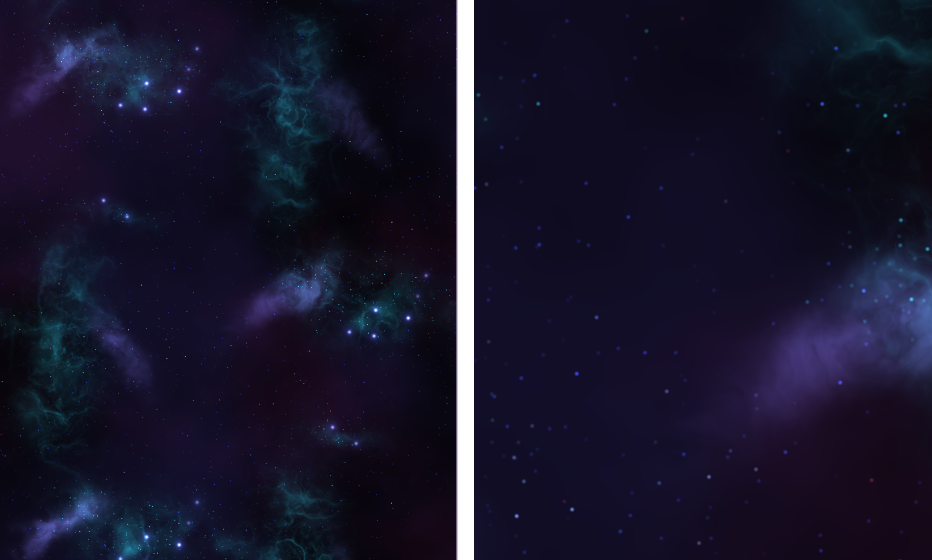
Left: the whole. Right: its middle third, enlarged.
Reproduce this texture procedurally as a Shadertoy shader.

```glsl
#define TILE vec2(0.818, 0.81)
#define ANCHOR vec2(0.237, 0.828)
#define NIGHT vec3(0.018, 0.014, 0.034)
#define INDIGO vec3(0.074, 0.058, 0.165)
#define MAROON vec3(0.055, 0.006, 0.025)
#define TEAL vec3(0.07, 0.40, 0.43)
#define VIOLET vec3(0.27, 0.26, 0.52)
#define STAR_BLUE vec3(0.16, 0.24, 0.85)
#define VEIN_SCALE 21.0
#define STAR_RADIUS 0.0019
#define EDGE_WIDTH 0.003

float hash(vec2 p) {
    vec3 q = fract(vec3(p.xyx) * 0.1031);
    q += dot(q, q.yzx + 33.33);
    return fract((q.x + q.y) * q.z);
}

float noise(vec2 p) {
    vec2 i = floor(p), f = fract(p);
    f = f * f * (3.0 - 2.0 * f);
    return mix(mix(hash(i), hash(i + vec2(1, 0)), f.x),
               mix(hash(i + vec2(0, 1)), hash(i + vec2(1, 1)), f.x), f.y);
}

mat2 turn(float a) {
    return mat2(cos(a), sin(a), -sin(a), cos(a));
}

float fbm(vec2 p) {
    float sum = 0.0, amp = 0.5;
    for (int i = 0; i < 5; i++) {
        sum += amp * noise(p);
        p = turn(0.65) * p * 2.03 + 17.3;
        amp *= 0.5;
    }
    return sum / 0.97;
}

vec2 fbm2(vec2 p) {
    return vec2(fbm(p), fbm(p + 41.7)) - 0.5;
}

// Thin branching filaments from warped, ridged noise
float veins(vec2 p) {
    p = p * VEIN_SCALE + 1.5 * fbm2(p * VEIN_SCALE);
    float sum = 0.0, amp = 0.6, weight = 1.0;
    for (int i = 0; i < 4; i++) {
        float ridge = pow(1.0 - abs(2.0 * noise(p) - 1.0), 5.0);
        sum += amp * ridge * weight;
        weight = 0.35 + 0.65 * ridge;
        p = turn(0.8) * p * 1.95 + 9.1;
        amp *= 0.72;
    }
    return sum;
}

// Offset to the nearest point of a half-drop lattice
vec2 nearest(vec2 p) {
    vec2 a = (fract(p / TILE + 0.5) - 0.5) * TILE;
    vec2 b = (fract(p / TILE) - 0.5) * TILE;
    return dot(a, a) < dot(b, b) ? a : b;
}

float blob(vec2 p, vec2 center, vec2 size, float angle) {
    vec2 d = turn(-angle) * nearest(p - center) / size;
    return exp(-dot(d, d));
}

// Scattered pinpoint stars, one candidate per cell
vec3 starDust(vec2 p, float cells, float density) {
    vec2 id = floor(p * cells);
    vec2 jitter = 0.2 + 0.6 * vec2(hash(id + 3.1), hash(id + 8.7));
    float d = length(p - (id + jitter) / cells);
    float glow = 1.0 - smoothstep(0.0, STAR_RADIUS, d);
    float power = pow(hash(id + 21.4), 3.0) * 0.85 + 0.15;
    float kind = hash(id + 55.2);
    vec3 tint = kind > 0.94 ? vec3(0.6, 0.2, 0.25)
              : mix(STAR_BLUE, vec3(0.45, 0.6, 0.8), smoothstep(0.65, 0.9, kind));
    return tint * glow * power * step(hash(id + 70.9), density);
}

void mainImage(out vec4 fragColor, in vec2 fragCoord) {
    vec2 p = fragCoord / iResolution.y;
    vec2 q = p - ANCHOR;
    vec2 w = q + 0.06 * fbm2(p * 9.0) + 0.025 * fbm2(p * 30.0);

    // Dark sky with indigo and maroon haze
    float haze = smoothstep(0.2, 0.8, fbm(p * 3.2 + 4.0));
    vec3 color = mix(NIGHT, INDIGO, haze);
    color += MAROON * smoothstep(0.45, 0.8, fbm(p * 3.6 + 30.0));

    // Cloud masks
    float cloud = 0.75 * blob(w, vec2(0.015, 0.035), vec2(0.09, 0.055), 0.0)
                + 0.8 * blob(w, vec2(-0.09, 0.087), vec2(0.05, 0.035), 0.3)
                + 0.55 * blob(w, vec2(-0.04, -0.207), vec2(0.06, 0.02), -0.1)
                + 0.4 * blob(w, vec2(0.18, 0.003), vec2(0.035, 0.022), 0.0);
    float column = blob(w, vec2(0.29, -0.025), vec2(0.065, 0.085), 0.0)
                 + 0.55 * blob(w, vec2(0.28, -0.16), vec2(0.055, 0.085), 0.0)
                 + 0.5 * blob(w, vec2(0.30, 0.09), vec2(0.05, 0.05), 0.0);
    float streak = blob(w, vec2(-0.137, 0.043), vec2(0.072, 0.024), 0.55)
                 + 0.8 * blob(w, vec2(0.388, -0.05), vec2(0.068, 0.024), -1.0)
                 + 0.55 * blob(w, vec2(-0.08, 0.08), vec2(0.045, 0.03), 0.3);

    // Teal gas, filaments and violet smoke
    float wisp = fbm(p * 26.0 + 3.0 * fbm2(p * 14.0));
    float smoke = smoothstep(0.15, 0.85, wisp);
    float filament = veins(p);
    color += TEAL * cloud * (0.5 * smoke + 0.55 * filament);
    color += TEAL * column * (0.2 * smoke + 0.85 * filament);
    color += VIOLET * streak * (0.2 + 0.75 * smoke);
    color += TEAL * 0.7 * blob(q, vec2(0.0), vec2(0.017, 0.013), 0.2) * (0.5 + smoke);

    // Fine stars, denser in the clouds
    float crowd = smoothstep(0.3, 0.7, fbm(p * 5.0 + 60.0));
    color += starDust(p, 62.0, 0.08 + 0.32 * crowd);
    color += 0.5 * starDust(p + 5.0, 105.0, 0.06 + 0.2 * crowd);
    color += TEAL * 2.0 * starDust(p + 9.0, 130.0, 0.5 * min(cloud, 1.0)).b;

    // Bright blue stars, dimmer towards the end of the list
    vec2 beacons[8] = vec2[8](
        vec2(0.083, 0.009), vec2(0.025, 0.023), vec2(0.022, -0.023), vec2(-0.022, -0.016),
        vec2(-0.052, -0.186), vec2(-0.010, -0.215), vec2(0.115, 0.085), vec2(0.10, 0.048));
    for (int i = 0; i < 8; i++) {
        float d = length(nearest(q - beacons[i]));
        float power = 1.0 - 0.1 * float(i);
        color += power * (vec3(0.75, 0.8, 1.0) * exp(-pow(d / 0.0028, 2.0))
                        + vec3(0.22, 0.25, 0.7) * exp(-d / 0.0055));
    }

    // Pale strip along the right edge
    float fromRight = iResolution.x / iResolution.y - p.x;
    float strip = 1.0 - smoothstep(0.5 * EDGE_WIDTH, 1.3 * EDGE_WIDTH, fromRight);
    color = mix(color, vec3(0.82, 0.74, 0.92), strip);

    fragColor = vec4(clamp(color, 0.0, 1.0), 1.0);
}
```
